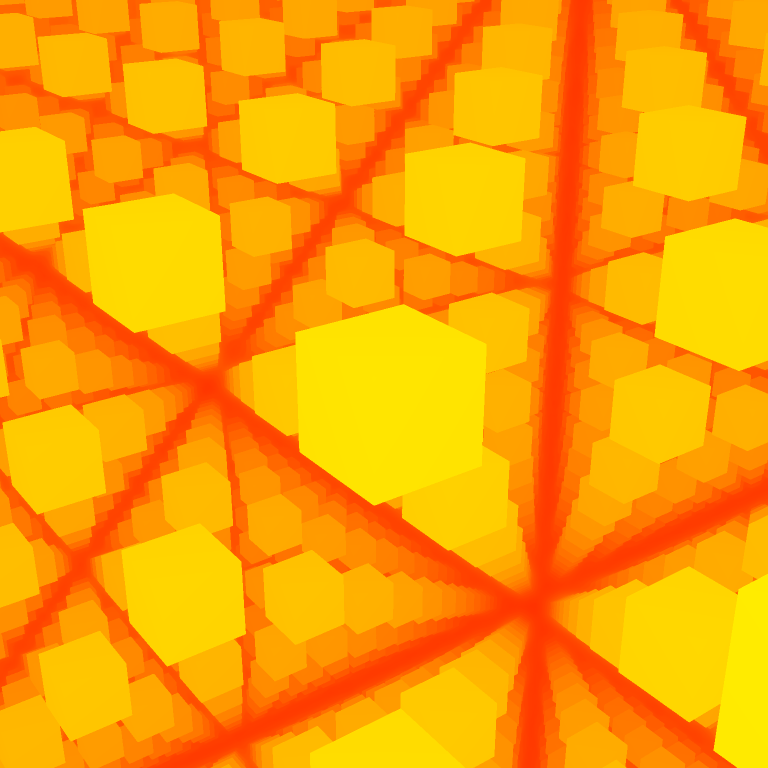
This background is drawn by a Shadertoy shader. Its source:

```glsl
// Endless lattice of floating cubes, fading from yellow through orange to red with depth

const int MARCH_STEPS = 90;
const int AA = 2;            // samples per axis
const float MAX_DEPTH = 31.0;

// Distance to an axis-aligned cube of the given half size
float cubeDistance(vec3 p, float halfSize) {
    vec3 q = abs(p) - halfSize;
    return length(max(q, 0.0)) + min(max(q.x, max(q.y, q.z)), 0.0);
}

// One cube at every integer point of space
float latticeDistance(vec3 p, float halfSize) {
    return cubeDistance(fract(p + 0.5) - 0.5, halfSize);
}

// Ray through a canvas point for a camera turned by yaw and tilted down by pitch
vec3 cameraRay(vec2 uv, float yaw, float pitch, float focal) {
    float sy = sin(yaw), cy = cos(yaw);
    float sp = sin(pitch), cp = cos(pitch);
    vec3 right = vec3(cy, 0.0, -sy);
    vec3 up = vec3(sy * sp, cp, cy * sp);
    vec3 forward = vec3(sy * cp, -sp, cy * cp);
    return normalize(uv.x * right + uv.y * up + focal * forward);
}

// Limited steps leave a soft glow along the open corridors
float marchDepth(vec3 origin, vec3 ray, float halfSize) {
    float depth = 0.0;
    for (int i = 0; i < MARCH_STEPS; i++) {
        float d = latticeDistance(origin + ray * depth, halfSize);
        depth += d;
        if (d < 0.0006 * depth || depth > MAX_DEPTH) break;
    }
    return min(depth, MAX_DEPTH);
}

// Green fades with depth, turning yellow to red
vec3 depthColor(float depth, float falloff) {
    return vec3(1.0, exp(-falloff * depth), 0.0);
}

void mainImage(out vec4 fragColor, in vec2 fragCoord) {
    vec3 camera = vec3(-1.128, 0.913, -1.546);
    vec3 color = vec3(0.0);

    // Average a small grid of samples to smooth the edges
    for (int j = 0; j < AA; j++) {
        for (int i = 0; i < AA; i++) {
            vec2 offset = (vec2(i, j) + 0.5) / float(AA) - 0.5;
            vec2 uv = (fragCoord + offset - 0.5 * iResolution.xy) / iResolution.y;
            vec3 ray = cameraRay(uv, radians(35.8), radians(24.7), 1.484);
            color += depthColor(marchDepth(camera, ray, 0.1235), 0.055);
        }
    }
    fragColor = vec4(color / float(AA * AA), 1.0);
}
```
